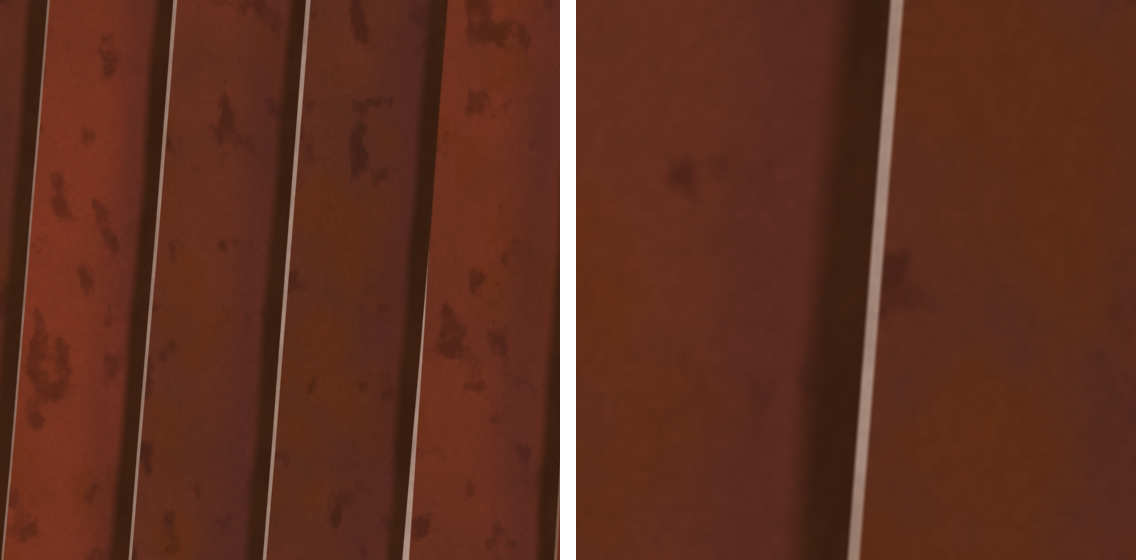
Left, the full canvas; right, a detail of the centre.
Give the GLSL for this texture, as a WebGL 2 fragment shader.

```glsl
#version 300 es
precision highp float;
// Leaning red-brown planks with soft dark grooves and thin pale seams, mottled by wear.
uniform vec2 u_resolution;
out vec4 fragColor;

const vec3 UMBER  = vec3(0.315, 0.165, 0.115);
const vec3 RUSSET = vec3(0.490, 0.205, 0.130);
const vec3 PLUM   = vec3(0.310, 0.150, 0.135);
const vec3 OCHRE  = vec3(0.390, 0.175, 0.060);
const vec3 GROOVE = vec3(0.215, 0.115, 0.058);
const vec3 SEAM   = vec3(0.680, 0.570, 0.515);

const int SEAMS = 5;
const float FIRST_SEAM = 0.005;    // foot of the leftmost seam
const float SPACING = 0.2205;      // plank width at the left
const float WIDENING = 0.0065;     // growth of planks to the right
const float LEAN = 0.0825;         // sideways shift from foot to top
const float GROOVE_WIDTH = 0.034;
const float GROOVE_BLUR = 0.011;
const float EDGE = 0.0016;

// Per plank: redness, and change of redness from foot to top.
const vec2 PLANK[6] = vec2[6](vec2(0.32, 0.0), vec2(0.84, -0.26), vec2(0.38, 0.04),
                              vec2(0.26, 0.02), vec2(0.60, 0.16), vec2(0.40, 0.0));
// Per seam: half width at foot, half width at top, opacity.
const vec3 SEAM_SHAPE[5] = vec3[5](vec3(0.0021, 0.0022, 0.68), vec3(0.0027, 0.0035, 0.85),
                                   vec3(0.0031, 0.0042, 0.93), vec3(0.0060, -0.0037, 1.0),
                                   vec3(0.0025, 0.0020, 0.50));

float hash(vec2 p) {
    vec3 q = fract(vec3(p.xyx) * 0.1031);
    q += dot(q, q.yzx + 33.33);
    return fract((q.x + q.y) * q.z);
}

float noise(vec2 p) {
    vec2 i = floor(p), f = fract(p);
    f = f * f * (3.0 - 2.0 * f);
    return mix(mix(hash(i), hash(i + vec2(1, 0)), f.x),
               mix(hash(i + vec2(0, 1)), hash(i + vec2(1, 1)), f.x), f.y);
}

float fbm(vec2 p) {
    float sum = 0.0, gain = 0.5;
    for (int k = 0; k < 5; k++) {
        sum += gain * noise(p);
        p = mat2(0.8, 0.6, -0.6, 0.8) * p * 2.03 + 7.1;
        gain *= 0.5;
    }
    return sum / 0.97;
}

// Plank surface; fromSeam is the distance to the seam on its left.
vec3 plankColor(int index, vec2 uv, float fromSeam) {
    vec2 p = uv + vec2(float(index) * 5.3, 20.0);
    float broad = noise(p * vec2(6.0, 4.0)) - 0.5;
    float mottle = fbm(p * vec2(13.0, 10.0)) - 0.5;
    float redness = PLANK[index].x + PLANK[index].y * (uv.y - 0.5);
    vec3 color = mix(UMBER, RUSSET, clamp(redness + 0.28 * broad + 0.35 * mottle, 0.0, 1.0));

    // Warm stains and darker worn spots
    float stain = smoothstep(0.50, 0.74, fbm(p * vec2(10.0, 8.0) + 31.0));
    color = mix(color, OCHRE, 0.45 * stain);
    float spot = smoothstep(0.60, 0.80, fbm(p * vec2(22.0, 16.0) + 63.0));
    color *= 1.0 - 0.22 * spot;

    // Cooler shade toward the right side
    float streak = 0.6 + 0.8 * noise(vec2(p.x * 30.0, p.y * 4.0));
    return mix(color, PLUM, 0.42 * streak * smoothstep(0.10, 0.19, fromSeam));
}

void main() {
    vec2 uv = gl_FragCoord.xy / u_resolution;
    float edge = max(EDGE, 0.7 / u_resolution.x);
    vec3 color = plankColor(0, uv, 0.14);

    for (int i = 0; i < SEAMS; i++) {
        float n = float(i);
        float foot = FIRST_SEAM + SPACING * n + WIDENING * n * n;
        float lean = LEAN - 0.001 * n * n;
        float wobble = 0.0016 * (noise(vec2(uv.y * 5.0, n * 9.0)) - 0.5);
        float d = uv.x - foot - lean * uv.y - wobble;

        // Groove on the left of the seam
        float ragged = 0.006 * (noise(vec2(uv.y * 9.0, n * 7.0 + 3.0)) - 0.5);
        float start = -GROOVE_WIDTH + ragged;
        float shade = smoothstep(start - GROOVE_BLUR, start + GROOVE_BLUR, d);
        vec3 groove = GROOVE * (0.88 + 0.28 * fbm(uv * vec2(24.0, 12.0) + n));
        color = mix(color, groove, 0.93 * shade);

        // Next plank covers everything on the right
        color = mix(color, plankColor(i + 1, uv, d), smoothstep(-edge, edge * 2.0, d));

        // Pale seam, tapering along its length
        vec3 shape = SEAM_SHAPE[i];
        float halfWidth = max(mix(shape.x, shape.y, uv.y), 0.0);
        float cover = 1.0 - smoothstep(halfWidth - edge, halfWidth + edge, abs(d));
        cover *= shape.z * smoothstep(0.0, 0.0018, halfWidth);
        cover *= 0.86 + 0.14 * noise(vec2(uv.y * 28.0, n * 11.0));
        color = mix(color, SEAM, cover);
    }

    // Fine grain
    float grain = noise(uv * vec2(150.0, 110.0)) + noise(uv * 230.0 + 40.0) - 1.0;
    fragColor = vec4(color * (1.0 + 0.045 * grain), 1.0);
}
```
